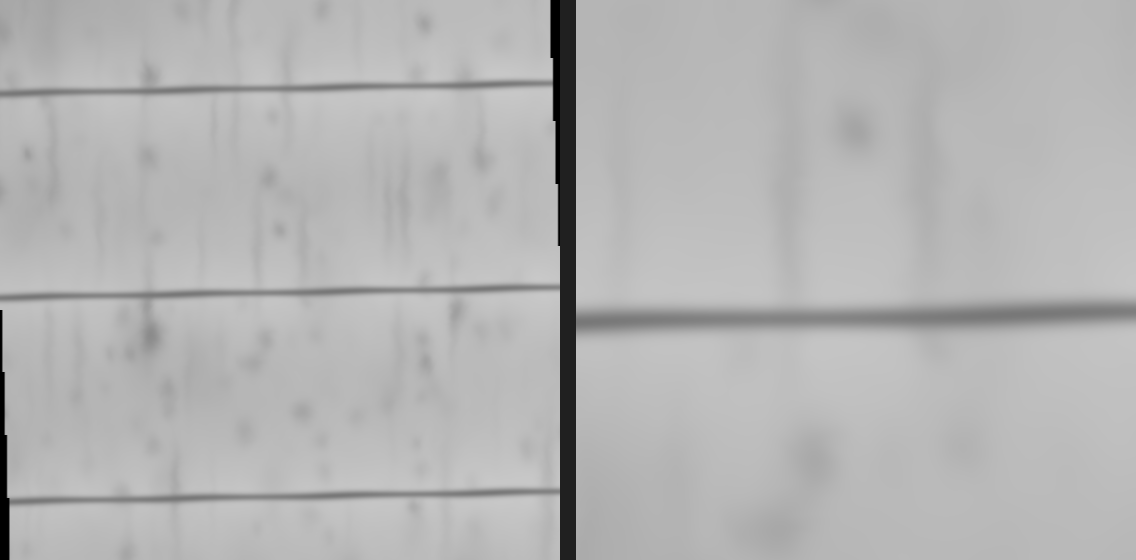
Left, the full canvas; right, a detail of the centre.
Reproduce this texture procedurally as a three.js fragment shader.

```glsl
// Pale weathered boards with soft dark seams, slightly tilted, with black slivers at two sides.
varying vec2 vUv;

vec3 hash3(vec2 cell) {
  vec3 k = vec3(dot(cell, vec2(127.1, 311.7)), dot(cell, vec2(269.5, 183.3)), dot(cell, vec2(419.2, 371.9)));
  return fract(sin(k) * 43758.55);
}

// Cellular scatter of soft blots; few of them are strong
float blots(vec2 p, float rarity) {
  vec2 home = floor(p);
  float sum = 0.0;
  for (int j = -1; j <= 1; j++) {
    for (int i = -1; i <= 1; i++) {
      vec2 cell = home + vec2(float(i), float(j));
      vec3 h = hash3(cell);
      vec2 d = p - cell - h.xy;
      float radius = 0.25 + 0.2 * fract(h.z * 17.0);
      sum += pow(h.z, rarity) * exp(-dot(d, d) / (radius * radius));
    }
  }
  return sum;
}

// Layered sines, each layer turned and bent by the one before
float mottle(vec2 p) {
  float sum = 0.0;
  float gain = 0.5;
  for (int i = 0; i < 5; i++) {
    sum += gain * sin(p.x + 1.3 * sin(p.y)) * cos(p.y + 0.7);
    p = mat2(1.2, 1.1, -1.1, 1.2) * p + sum + 2.1;
    gain *= 0.7;
  }
  return sum;
}

void main() {
  vec2 uv = vUv;

  // Seams climb to the right in soft steps
  float stepPhase = (uv.x - 0.325) / 0.273;
  float stair = floor(stepPhase + 0.5) + smoothstep(0.25, 0.75, fract(stepPhase + 0.5)) - 0.5;
  float climb = 0.0182 * mix(uv.x, 0.325 + 0.273 * stair, 0.6);
  float board = (uv.y - 0.104 - climb) / 0.3645;
  float seamDist = (fract(board + 0.5) - 0.5) * 0.3645;

  // Boards are lighter beside the seams and toward the right
  float edge = abs(2.0 * fract(board) - 1.0);
  float grey = 0.722 + 0.058 * edge * edge + 0.03 * (uv.x - 0.5);
  grey -= 0.05 * smoothstep(0.45, 0.0, length((uv - vec2(0.0, 1.0)) * vec2(1.0, 2.2)));
  grey += 0.008 * mottle(uv * vec2(19.0, 13.0));

  // Stains gather in upright columns
  vec2 bent = uv + 0.006 * vec2(mottle(uv * 33.0), mottle(uv * 29.0 + 5.0));
  float column = 0.5 + 0.5 * cos(6.2832 * (uv.x - 0.53) / 0.25);
  float stain = 0.05 * blots(bent * vec2(12.0, 6.0) + 3.0, 2.0);
  stain += 0.12 * blots(bent * vec2(22.0, 17.0) + 8.0, 5.0);
  grey -= stain * mix(0.35, 1.0, column);

  // Thin vertical streaks
  grey -= 0.055 * blots(bent * vec2(38.0, 4.5) + 21.0, 7.0);

  // Seam, darker where it steps
  float weight = 0.5 + 0.5 * cos(6.2832 * stepPhase);
  float seamWidth = mix(0.0065, 0.0078, weight);
  float seam = exp(-pow(abs(seamDist) / seamWidth, 2.0));
  grey = mix(grey, 0.46, seam * mix(0.8, 0.97, weight));

  // Stepped black slivers: upper right and lower left
  float down = 1.0 - uv.y;
  float rightEdge = 0.983 + 0.0045 * floor((down + 0.008) / 0.112);
  float leftEdge = 0.0042 * (floor((down - 0.553) / 0.112) + 1.0);
  float inside = smoothstep(0.002, -0.002, uv.x - rightEdge);
  inside *= smoothstep(-0.002, 0.002, uv.x - leftEdge + 0.003 * step(leftEdge, 0.001));
  grey *= inside;

  gl_FragColor = vec4(vec3(grey), 1.0);
}
```
